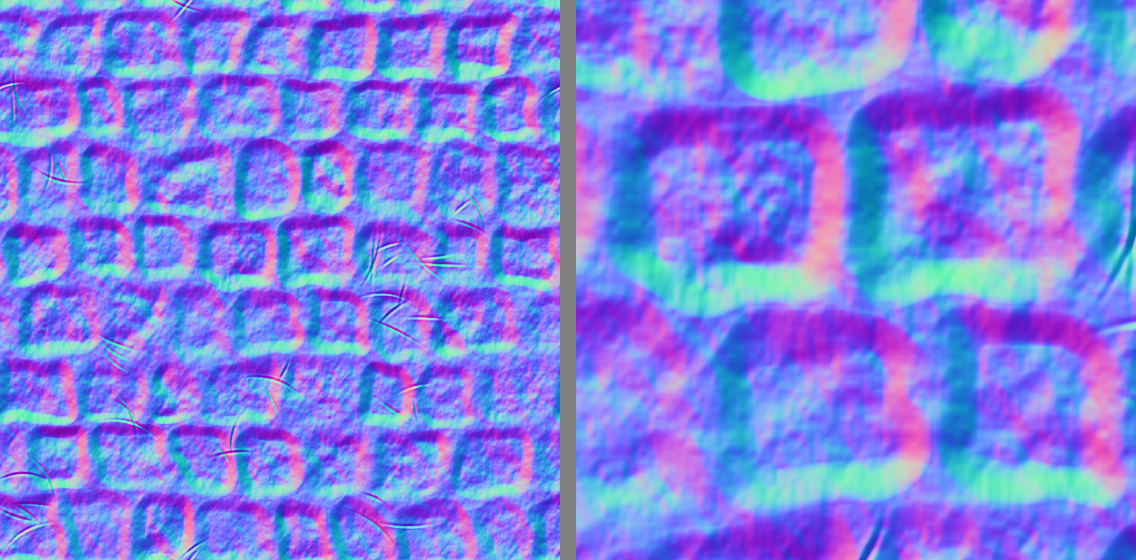
Left: the whole. Right: its middle third, enlarged.
This texture map is drawn by a WebGL 1 fragment shader. Its source:

```glsl
precision highp float;

uniform vec2 u_resolution;

#define GRID 8.0
#define ROW_SHIFT 0.1
#define JOINT_JITTER 0.36
#define GAP 0.115
#define BEVEL 0.11
#define CORNER 0.17
#define WARP 0.24
#define ROUGHNESS 3.1
#define CREASES 48
#define CREASE_WIDTH 0.0032
#define CREASE_DEPTH 0.06
#define SAMPLE_STEP 0.0009

float hash(vec2 p) {
    return fract(sin(dot(p, vec2(127.1, 311.7))) * 43758.5453);
}

// Value noise that wraps over the unit square.
float noise(vec2 uv, vec2 freq) {
    vec2 p = uv * freq;
    vec2 i = floor(p);
    vec2 f = fract(p);
    f = f * f * f * (f * (f * 6.0 - 15.0) + 10.0);
    vec2 a = mod(i, freq);
    vec2 b = mod(i + 1.0, freq);
    vec2 seed = freq * 0.37;
    float low = mix(hash(a + seed), hash(vec2(b.x, a.y) + seed), f.x);
    float high = mix(hash(vec2(a.x, b.y) + seed), hash(b + seed), f.x);
    return mix(low, high, f.y) - 0.5;
}

// Position of the upright joint to the left of a stone.
float jointX(float col, float row) {
    return col + JOINT_JITTER * (hash(vec2(mod(col, GRID), row + 31.0)) - 0.5);
}

float roundedBox(vec2 p, vec2 halfSize, float radius) {
    vec2 q = abs(p) - halfSize + radius;
    return length(max(q, 0.0)) + min(max(q.x, q.y), 0.0) - radius;
}

// x: raised stone profile, y: roughness of that stone's face.
vec2 stones(vec2 uv) {
    vec2 wobble = vec2(noise(uv, vec2(9.0)), noise(uv, vec2(7.0, 10.0)));
    wobble += 0.45 * vec2(noise(uv, vec2(25.0)), noise(uv, vec2(27.0)));
    vec2 p = uv * GRID + WARP * wobble + vec2(0.0, ROW_SHIFT);
    float row = mod(floor(p.y), GRID);
    p.x += 0.5 * mod(row, 2.0) + 0.35 * hash(vec2(row, 5.0));

    float col = floor(p.x);
    if (p.x < jointX(col, row)) col -= 1.0;
    else if (p.x >= jointX(col + 1.0, row)) col += 1.0;
    float left = jointX(col, row);
    float right = jointX(col + 1.0, row);

    vec2 center = vec2(0.5 * (left + right), 0.5);
    vec2 halfSize = vec2(0.5 * (right - left), 0.5) - GAP;
    float d = roundedBox(vec2(p.x, fract(p.y)) - center, halfSize, CORNER);
    float mask = 1.0 - smoothstep(-BEVEL, BEVEL, d);
    vec2 id = vec2(mod(col, GRID), row);
    float rise = mix(0.09, 0.23, hash(id + 11.0));
    return vec2(mask * rise, mask * mix(0.1, 1.1, hash(id + 53.0)));
}

// Short bent wrinkles gathered in clusters.
float creases(vec2 uv) {
    float sum = 0.0;
    for (int i = 0; i < CREASES; i++) {
        float n = float(i);
        float cluster = floor(n / 3.0);
        vec2 c = vec2(hash(vec2(cluster, 3.0)), hash(vec2(cluster, 9.0)));
        c += 0.07 * (vec2(hash(vec2(n, 17.0)), hash(vec2(n, 23.0))) - 0.5);
        vec2 d = fract(uv - c + 0.5) - 0.5;
        float angle = 6.2832 * hash(vec2(n, 41.0));
        float s = sin(angle);
        float k = cos(angle);
        vec2 q = vec2(k * d.x + s * d.y, k * d.y - s * d.x);
        q.y += 12.0 * (hash(vec2(n, 47.0)) - 0.5) * q.x * q.x;
        float reach = mix(0.012, 0.038, hash(vec2(n, 61.0)));
        float across = q.y / CREASE_WIDTH;
        float along = q.x / reach;
        sum += (0.4 + across) * exp(-across * across - along * along);
    }
    return CREASE_DEPTH * sum;
}

float height(vec2 uv) {
    vec2 stone = stones(uv);
    float lumps = noise(uv, vec2(18.0)) / 18.0 + noise(uv, vec2(36.0)) / 36.0;
    float grain = noise(uv, vec2(66.0, 58.0)) / 66.0;
    grain += noise(uv, vec2(136.0, 104.0)) / 136.0;
    grain += 0.6 * noise(uv, vec2(230.0, 190.0)) / 230.0;
    float rough = ROUGHNESS * (lumps * (0.45 + stone.y) + grain * (0.8 + 0.35 * stone.y));
    return stone.x + rough + creases(uv);
}

void main() {
    vec2 uv = gl_FragCoord.xy / u_resolution;
    vec2 e = vec2(SAMPLE_STEP, 0.0);
    float h = height(uv);
    vec2 slope = vec2(height(uv + e.xy) - h, height(uv + e.yx) - h) / (SAMPLE_STEP * GRID);

    // Surface direction packed as colour, green facing down.
    vec3 normal = normalize(vec3(-slope.x, slope.y, 1.0));
    gl_FragColor = vec4(normal * 0.5 + 0.5, 1.0);
}
```
